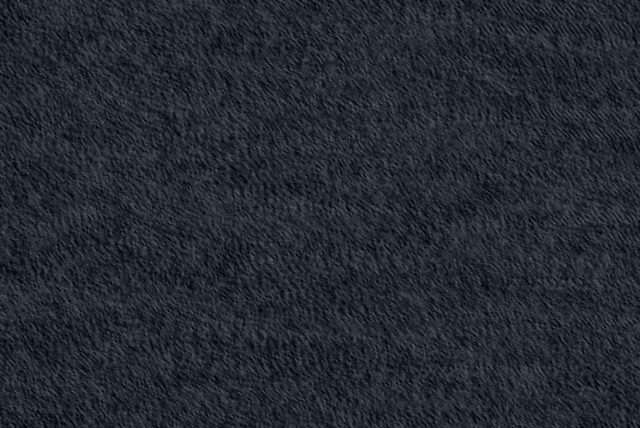
A Shadertoy shader for this texture:

```glsl
// Dark blue crepe fabric: crisp, short slanted grains of side-lit value
// noise gathered in small clumps, over faint level ripples, with a gentle
// fall-off of light and a few pale flecks of lint.

const vec3 SHADOW = vec3(0.048, 0.070, 0.107);
const vec3 LIGHT = vec3(0.238, 0.270, 0.309);
const float MEAN_TONE = 0.475;

const float GRAIN_ANGLE = -0.88;              // radians, falling to the right
const vec2 GRAIN_FREQ = vec2(112.0, 222.0);   // along, across; per canvas height
const vec2 FIBRE_FREQ = vec2(290.0, 330.0);
const vec2 CLUMP_FREQ = vec2(48.0, 88.0);
const vec2 LIGHT_STEP = vec2(0.0008, 0.0046); // offset of the relief shading
const float LIGHT_SHARE = 0.55;               // depth of the relief shading
const float GRAIN_GAIN = 0.94;
const float FIBRE_GAIN = 0.56;
const float CLUMP_GAIN = 0.40;
const float CURL = 0.0032;                    // wander of single grains

const float RIPPLE_ANGLE = -0.10;
const vec2 RIPPLE_FREQ = vec2(6.5, 26.0);
const float RIPPLE_GAIN = 0.19;
const float FOLD_GAIN = 0.06;
const float FALLOFF = 0.09;

const float LINT_CELLS = 24.0;
const float LINT_SHARE = 0.04;
const float LINT_RADIUS = 0.0026;

float hash(vec2 p) {
    return fract(sin(dot(p, vec2(127.1, 311.7))) * 43758.5453);
}

// Value noise centred on zero
float noise(vec2 p) {
    vec2 cell = floor(p);
    vec2 f = fract(p);
    f = f * f * (3.0 - 2.0 * f);
    float low = mix(hash(cell), hash(cell + vec2(1.0, 0.0)), f.x);
    float high = mix(hash(cell + vec2(0.0, 1.0)), hash(cell + vec2(1.0)), f.x);
    return mix(low, high, f.y) - 0.5;
}

vec2 rotate(vec2 p, float angle) {
    float c = cos(angle), s = sin(angle);
    return vec2(c * p.x + s * p.y, c * p.y - s * p.x);
}

// Displacement that keeps grains and ripples from lining up
vec2 drift(vec2 p) {
    return vec2(noise(p + 3.7), noise(p + 41.3));
}

// Side-lit relief, fine fibres and loose clumps
float grainTone(vec2 p) {
    vec2 wander = 0.014 * drift(p * 11.0) + CURL * drift(p * 71.0);
    vec2 q = rotate(p + wander, GRAIN_ANGLE);
    float relief = noise(q * GRAIN_FREQ)
                 - LIGHT_SHARE * noise((q + LIGHT_STEP) * GRAIN_FREQ);
    float fibre = noise(rotate(q, 0.4) * FIBRE_FREQ + 17.0);
    float clump = noise(rotate(q, -0.35) * CLUMP_FREQ + 61.0);
    return GRAIN_GAIN * relief + FIBRE_GAIN * fibre + CLUMP_GAIN * clump;
}

float rippleTone(vec2 p) {
    vec2 q = rotate(p + 0.06 * drift(p * 3.5), RIPPLE_ANGLE);
    float broad = noise(q * RIPPLE_FREQ + 8.0);
    float narrow = noise(q * RIPPLE_FREQ * 1.9 + 29.0);
    float folds = noise(p * vec2(9.0, 1.6) + 53.0);
    return RIPPLE_GAIN * (broad + 0.8 * narrow) + FOLD_GAIN * folds;
}

// One rare, soft fleck per grid cell
float lint(vec2 p) {
    vec2 cell = floor(p * LINT_CELLS);
    vec2 spot = 0.2 + 0.6 * vec2(hash(cell + 5.0), hash(cell + 71.0));
    float d = length(p - (cell + spot) / LINT_CELLS);
    float present = step(hash(cell + 113.0), LINT_SHARE);
    return present * (1.0 - smoothstep(0.3 * LINT_RADIUS, LINT_RADIUS, d));
}

void mainImage(out vec4 fragColor, in vec2 fragCoord) {
    vec2 p = fragCoord / iResolution.y;
    vec2 centered = fragCoord / iResolution.xy - vec2(0.55, 0.58);

    float tone = MEAN_TONE + grainTone(p) + rippleTone(p);
    tone += FALLOFF * (0.2 - 1.4 * dot(centered, centered));
    tone += 0.5 * lint(p);

    vec3 color = mix(SHADOW, LIGHT, clamp(tone, -0.25, 1.5));
    fragColor = vec4(color, 1.0);
}
```
